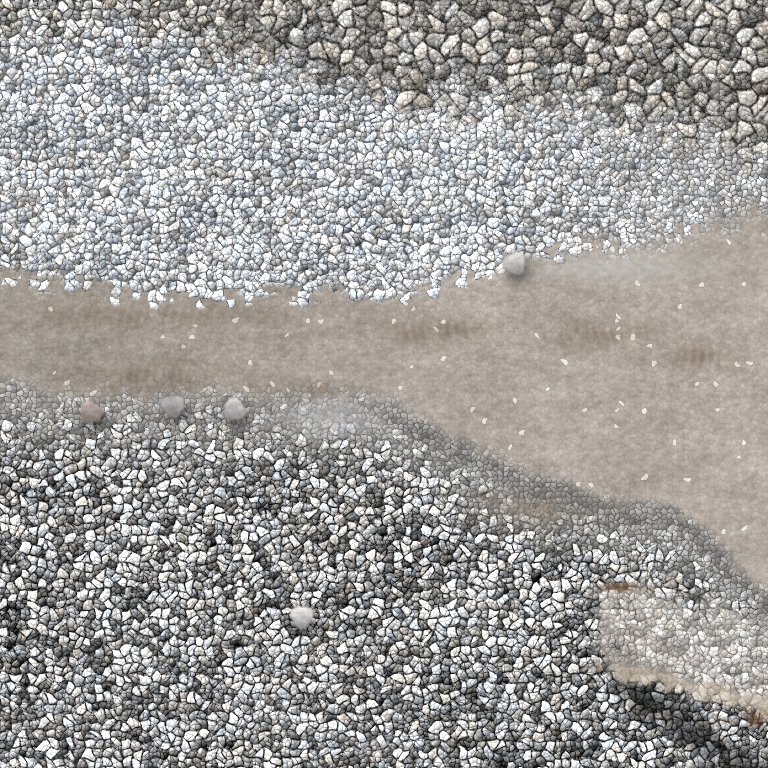
A WebGL 1 fragment shader for this texture:

```glsl
precision highp float;
// Aerial view of a dusty dirt track crossing banks of crushed grey stone.
uniform vec2 u_resolution;

vec2 hash2(vec2 p) {
  vec3 q = fract(p.xyx * vec3(0.1031, 0.1030, 0.0973));
  q += dot(q, q.yzx + 33.33);
  return fract((q.xx + q.yz) * q.zy);
}

// Layered sines, roughly -1 to 1.
float waves(vec2 p) {
  float sum = 0.0, amp = 0.5;
  for (int i = 0; i < 5; i++) {
    sum += amp * sin(p.x + 1.7 * sin(p.y * 0.8)) * cos(p.y + sin(p.x * 0.6));
    p = mat2(1.5, 1.1, -1.1, 1.5) * p + 2.3;
    amp *= 0.62;
  }
  return sum;
}

// Cellular stones: x = distance to gap, y = tone, z = slope to light, w = tint.
vec4 stones(vec2 p, float density) {
  vec2 g = p * density;
  g += 0.16 * sin(g.yx * 2.7 + 1.3 * sin(g * 0.9));
  vec2 cell = floor(g), nearest = vec2(0.0), id = vec2(0.0);
  float d1 = 9.0, d2 = 9.0;
  for (int j = -1; j <= 1; j++) {
    for (int i = -1; i <= 1; i++) {
      vec2 c = cell + vec2(float(i), float(j));
      vec2 away = g - c - 0.1 - 0.8 * hash2(c);
      float d = length(away);
      if (d < d1) { d2 = d1; d1 = d; nearest = away; id = c; }
      else d2 = min(d2, d);
    }
  }
  vec2 h = hash2(id + 71.0);
  return vec4(d2 - d1, h.x, dot(nearest, vec2(-0.5, 0.85)), h.y);
}

vec3 gravel(vec4 s, float gap, float low, float high) {
  float face = mix(low, high, s.y) + 0.45 * s.z;
  float v = mix(gap, face, smoothstep(0.0, 0.3, s.x));
  return v * (1.0 + (s.w - 0.5) * vec3(0.05, 0.0, -0.06));
}

float blob(vec2 p, float x, float y, float w, float h) {
  vec2 q = (p - vec2(x, y)) / vec2(w, h);
  return exp(-dot(q, q));
}

float band(float d, float halfWidth, float soft) {
  return 1.0 - smoothstep(halfWidth - soft, halfWidth + soft, abs(d));
}

float roadTop(float x) {
  return 0.635 - 0.022 * smoothstep(0.0, 0.25, x) + 0.055 * smoothstep(0.5, 0.72, x)
    + 0.03 * smoothstep(0.8, 1.0, x);
}

float roadBottom(float x) {
  return 0.5 - 0.012 * smoothstep(0.0, 0.2, x) - 0.11 * smoothstep(0.43, 0.73, x)
    - 0.03 * smoothstep(0.7, 0.85, x) - 0.13 * smoothstep(0.84, 1.04, x);
}

float treads(vec2 p) {
  float t = blob(p, 0.57, 0.568, 0.055, 0.014) + 0.6 * blob(p, 0.2, 0.588, 0.16, 0.016)
    + 0.9 * blob(p, 0.2, 0.507, 0.07, 0.02) + 0.8 * blob(p, 0.4, 0.492, 0.08, 0.012)
    + 0.6 * blob(p, 0.79, 0.565, 0.09, 0.02) + 0.7 * blob(p, 0.91, 0.535, 0.05, 0.015);
  return t * (0.8 + 0.2 * sin(p.x * 560.0 + 2.0 * sin(p.y * 90.0)));
}

vec3 loneStone(vec3 col, vec2 p, float x, float y, vec3 tint) {
  vec2 q = (p - vec2(x, y)) / 0.017;
  float d = length(q) + 0.1 * sin(3.0 * atan(q.y, q.x) + x * 40.0);
  col *= 1.0 - 0.5 * blob(q, 0.3, -0.6, 0.9, 0.9);
  return mix(col, tint * (0.9 + 0.25 * q.y), 1.0 - smoothstep(0.7, 1.0, d));
}

void main() {
  vec2 p = gl_FragCoord.xy / u_resolution;
  float drift = waves(p * 16.0), mottle = waves(p * 75.0 + 4.0), grain = waves(p * 240.0);
  vec4 big = stones(p, 50.0), mid = stones(p + 3.0, 82.0), fine = stones(p + 7.0, 145.0);
  vec3 chip = gravel(fine, 0.2, 0.4, 1.0) - 0.58;
  float right = smoothstep(0.55, 1.0, p.x);
  // Packed road with tread marks and pale specks
  vec3 road = mix(vec3(0.64, 0.61, 0.575), vec3(0.7, 0.665, 0.63), smoothstep(0.1, 0.8, p.x));
  road += 0.025 * drift + 0.05 * waves(p * vec2(30.0, 90.0)) + 0.06 * grain + 0.08 * chip;
  road = mix(road, vec3(0.47, 0.405, 0.35), clamp(treads(p) * (0.65 + 0.6 * mottle), 0.0, 0.75));
  road += 0.2 * step(0.985, fine.y) * smoothstep(0.05, 0.3, fine.x);
  road = mix(road, vec3(0.75, 0.74, 0.72) + 0.04 * grain, 0.75 * blob(p, 0.81, 0.652, 0.12, 0.02));
  // Lower bank, dusty close to the road
  float depth = roadBottom(p.x) - p.y + 0.012 * drift;
  vec3 lower = gravel(mid, 0.27, 0.37, 1.08) + 0.55 * chip + 0.06 * drift;
  vec3 dust = vec3(0.62, 0.615, 0.605) + 0.4 * chip + 0.05 * mottle;
  lower = mix(dust, lower, smoothstep(-0.01, 0.12, depth + 0.06 * (mid.y - 0.5)));
  vec3 col = mix(road, lower, smoothstep(-0.015, 0.02, depth + 0.02 * (mid.w - 0.5)));
  col = mix(col, vec3(0.72) + 0.08 * grain, 0.7 * blob(p, 0.43, 0.455, 0.065, 0.025));
  col = mix(col, vec3(0.56, 0.51, 0.45) + 0.1 * grain, 0.65 * blob(p, 0.7, 0.338, 0.07, 0.022));
  float rut = band(depth - 0.018 + 0.015 * mottle, 0.012, 0.014) * smoothstep(0.44, 0.55, p.x);
  col = mix(col, vec3(0.47, 0.465, 0.46) + 0.35 * chip, 0.65 * rut);
  // Upper bank: pale chips beneath coarse rocks
  vec3 chips = (gravel(mid, 0.52, 0.66, 1.06) + 0.55 * chip + 0.07 * drift) * vec3(0.985, 1.0, 1.02);
  chips = mix(chips, vec3(0.66, 0.655, 0.65) + 0.6 * chip + 0.05 * drift, 0.6 * right);
  float coarse = 0.75 * smoothstep(0.2, 0.42, p.x + 0.1 * drift);
  vec3 rocks = mix(gravel(mid, 0.3, 0.42, 1.0), gravel(big, 0.22, 0.42, 0.98), coarse);
  rocks = (rocks + 0.4 * chip) * vec3(1.02, 1.0, 0.97);
  float line = 0.96 - 0.09 * smoothstep(0.1, 0.55, p.x) - 0.05 * smoothstep(0.7, 1.0, p.x);
  line = p.y - line + 0.03 * drift + 0.05 * (big.w - 0.5);
  float rise = p.y - roadTop(p.x) + 0.009 * drift + 0.034 * (mid.y - 0.5);
  col = mix(col, mix(chips, rocks, smoothstep(-0.04, 0.04, line)),
    smoothstep(-0.003, 0.007 + 0.04 * right, rise));
  // Pale broken slab with its ledge, shadow and rust
  float ledge = p.y - 0.14 + 0.22 * (p.x - 0.77) + 0.01 * mottle;
  float crest = 0.235 - 0.35 * max(p.x - 0.87, 0.0) - p.y + 0.03 * drift + 0.03 * (big.y - 0.5);
  float side = smoothstep(0.765, 0.8, p.x + 0.02 * mottle + 0.03 * (big.w - 0.5));
  col *= 1.0 - 0.5 * side * band(p.y - 0.1 + 0.75 * (p.x - 0.83) + 0.01 * mottle, 0.028, 0.025);
  vec3 slab = vec3(0.81, 0.785, 0.755) + 0.1 * drift + 0.12 * mottle + 0.3 * chip;
  float top = smoothstep(-0.01, 0.012, ledge) * smoothstep(-0.015, 0.03, crest);
  col = mix(col, slab, (0.85 - 0.3 * right * right) * side * top);
  col = mix(col, vec3(0.8, 0.75, 0.68) + 0.15 * mottle, 0.75 * side * band(ledge + 0.006, 0.01, 0.006));
  float rust = blob(p, 0.82, 0.236, 0.03, 0.006) + blob(p, 0.97, 0.065, 0.03, 0.01);
  col = mix(col, vec3(0.4, 0.28, 0.17), clamp(rust * (0.65 + mottle), 0.0, 0.8));
  // Separate larger stones
  vec3 pale = vec3(0.82, 0.81, 0.8) + 0.1 * grain;
  col = loneStone(col, p, 0.118, 0.463, pale * vec3(0.83, 0.77, 0.75));
  col = loneStone(col, p, 0.225, 0.471, pale * 0.85);
  col = loneStone(col, p, 0.305, 0.466, pale * 0.92);
  col = loneStone(col, p, 0.67, 0.657, pale);
  col = loneStone(col, p, 0.393, 0.197, pale * 1.06);
  gl_FragColor = vec4(clamp(col, 0.0, 1.0), 1.0);
}
```
